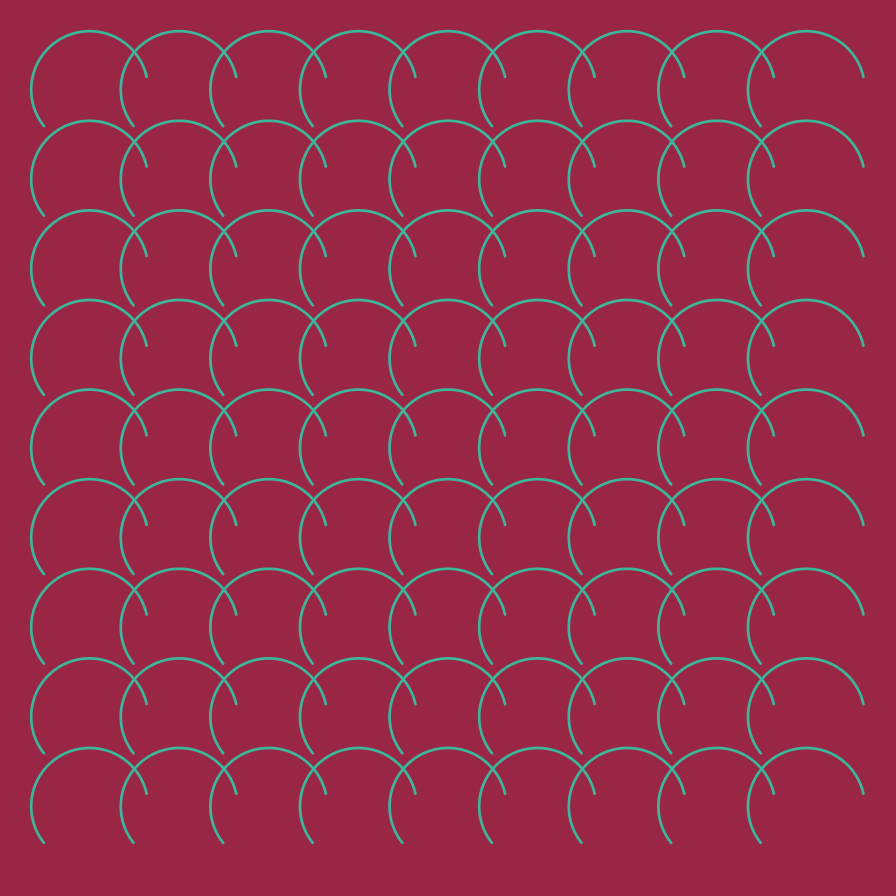
Reproduce this pattern procedurally as a WebGL 1 fragment shader.

```glsl
precision highp float;

uniform vec2 u_resolution;

#define REPEATS 9.0
#define PITCH 0.1
#define RADIUS 0.0652
#define LINE_WIDTH 0.003
#define ARC_START 12.6
#define ARC_END 218.5
#define GROUND_COLOR vec3(0.596, 0.149, 0.267)
#define LINE_COLOR vec3(0.231, 0.718, 0.612)

// Distance to a round-capped arc centred on the origin
float arcDistance(vec2 p) {
  float middle = radians(0.5 * (ARC_START + ARC_END));
  float halfSpan = radians(0.5 * (ARC_END - ARC_START));
  vec2 axis = vec2(cos(middle), sin(middle));
  vec2 q = vec2(abs(axis.x * p.y - axis.y * p.x), dot(axis, p));
  vec2 tip = vec2(sin(halfSpan), cos(halfSpan));
  bool beyondTip = tip.y * q.x > tip.x * q.y;
  float centerline = beyondTip ? length(q - tip * RADIUS)
                               : abs(length(q) - RADIUS);
  return centerline - 0.5 * LINE_WIDTH;
}

// Nearest arc among the neighbouring grid points, kept inside the grid
float gridDistance(vec2 p) {
  vec2 nearest = floor(p / PITCH + 0.5);
  float d = 1.0;
  for (int j = -1; j <= 1; j++) {
    for (int i = -1; i <= 1; i++) {
      vec2 cell = clamp(nearest + vec2(float(i), float(j)), 1.0, REPEATS);
      d = min(d, arcDistance(p - cell * PITCH));
    }
  }
  return d;
}

void main() {
  float side = min(u_resolution.x, u_resolution.y);
  vec2 p = (gl_FragCoord.xy - 0.5 * u_resolution) / side + 0.5;

  // Coverage over one pixel
  float ink = clamp(0.5 - gridDistance(p) * side, 0.0, 1.0);
  gl_FragColor = vec4(mix(GROUND_COLOR, LINE_COLOR, ink), 1.0);
}
```
